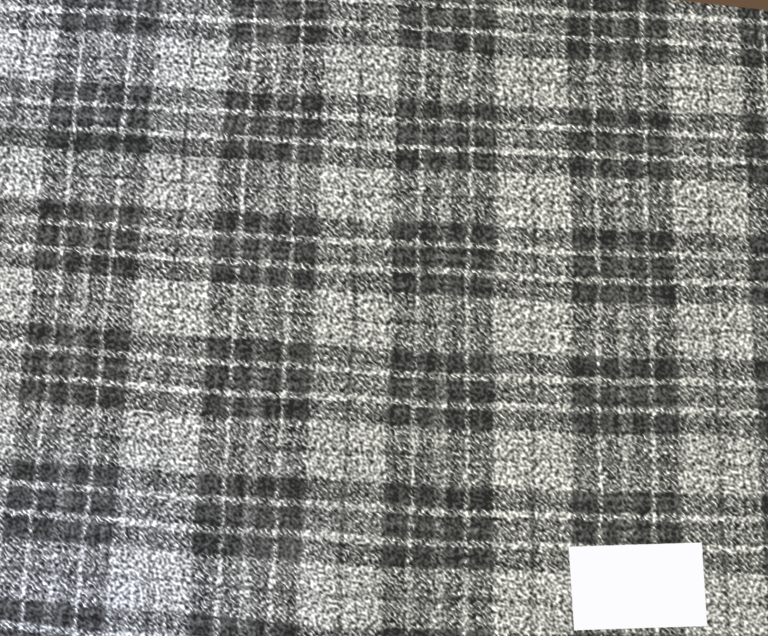
This texture is drawn by a WebGL 2 fragment shader. Its source:

```glsl
#version 300 es
precision highp float;
// Grey wool plaid seen at a slight slant, with a blank white card laid on it.
// Striped warp and weft profiles meet in a noisy twill that decides which yarn
// shows; gradient noise adds flecks, thread streaks and uneven light.
uniform vec2 u_resolution;
out vec4 outColor;

// Yarn tones
const float DARK = 0.26;
const float MID = 0.54;
const float LIGHT = 0.68;
const float BRIGHT = 0.82;
// Stripe profile, as distance from the light band's centre in repeats
const float BAND_HALF = 0.213;
const float EDGE = 0.014;
// Pale line position, its half width, and strength of the grey centre stripe
const vec3 WARP_LINES = vec3(0.358, 0.013, 0.85);
const vec3 WEFT_LINES = vec3(0.392, 0.026, 0.30);
// Weave, in cycles per canvas height
const float TWILL_FREQ = 158.0;
const float FLECK_FREQ = 215.0;
const float FLECK_DARK = 0.22;
const float FLECK_LIGHT = 0.60;
// Surface colours
const vec3 WOOL_TINT = vec3(1.005, 1.005, 0.962);
const vec3 COOL_TINT = vec3(0.98, 1.0, 1.05);
const vec3 CARD = vec3(0.99, 0.99, 1.0);
const vec3 TABLE = vec3(0.42, 0.33, 0.25);
// Card placement, in canvas heights
const vec2 CARD_CENTRE = vec2(1.003, 0.078);
const vec2 CARD_HALF = vec2(0.105, 0.066);

vec2 hashGradient(vec2 cell) {
  vec3 h = fract(cell.xyx * vec3(0.1031, 0.1030, 0.0973));
  h += dot(h, h.yzx + 33.33);
  float angle = 6.2832 * fract((h.x + h.y) * h.z);
  return vec2(cos(angle), sin(angle));
}

float gradientNoise(vec2 p) {
  vec2 i = floor(p), f = p - i;
  vec2 w = f * f * f * (f * (f * 6.0 - 15.0) + 10.0);
  vec2 e = vec2(1.0, 0.0);
  float a = dot(hashGradient(i), f);
  float b = dot(hashGradient(i + e.xy), f - e.xy);
  float c = dot(hashGradient(i + e.yx), f - e.yx);
  float d = dot(hashGradient(i + e.xx), f - e.xx);
  return mix(mix(a, b, w.x), mix(c, d, w.x), w.y);
}

float stripe(float d, float centre, float halfWidth) {
  return 1.0 - smoothstep(halfWidth - EDGE, halfWidth + EDGE, abs(d - centre));
}

// Tone of the yarn at repeat coordinate t; light bands sit on integers
float yarnTone(float t, vec3 lines) {
  float d = abs(fract(t + 0.5) - 0.5);
  float tone = mix(DARK, LIGHT, stripe(d, 0.0, BAND_HALF));
  tone = mix(tone, DARK, 0.75 * stripe(d, 0.0, 0.012));
  tone = mix(tone, MID, lines.z * stripe(d, 0.5, 0.034));
  return mix(tone, BRIGHT, 0.9 * stripe(d, lines.x, lines.y));
}

// Repeat coordinates: columns fan out downwards, rows widen and bow downwards
vec2 plaidCoords(vec2 p) {
  float column = (p.x - 0.838) / (0.305 - 0.040 * p.y);
  float side = p.x - 0.574;
  float drop = 0.887 - p.y - 0.053 * side + 0.05 * (1.0 - p.y) * side * side;
  return vec2(column, drop * (5.384 - 0.636 * drop));
}

float cardMask(vec2 p, float pixel) {
  vec2 q = p - CARD_CENTRE;
  q = abs(vec2(q.x + 0.065 * q.y, q.y - 0.032 * q.x)) - CARD_HALF;
  return 1.0 - smoothstep(-pixel, pixel, max(q.x, q.y));
}

void main() {
  vec2 p = gl_FragCoord.xy / u_resolution.y;
  float pixel = 1.0 / u_resolution.y;

  // Slack in the cloth, plus the ragged edge of each yarn
  vec2 slack = vec2(gradientNoise(p * 5.0), gradientNoise(p * 5.0 + 19.0));
  vec2 ragged = vec2(gradientNoise(p * 70.0), gradientNoise(p * 70.0 + 31.0));
  vec2 t = plaidCoords(p + 0.006 * slack + 0.004 * ragged);

  // Twill: x runs across the diagonal ribs, y along them
  vec2 rib = vec2(p.x + p.y, p.y - p.x) * 0.7071;
  float fleck = gradientNoise(rib * FLECK_FREQ * vec2(1.0, 0.75))
              + 0.6 * gradientNoise(p * FLECK_FREQ * 0.57 + 7.0);
  float shift = gradientNoise(p * 110.0 + 41.0);
  float twill = sin(6.2832 * TWILL_FREQ * rib.x + 4.0 * shift);
  float lift = clamp(0.5 + 0.27 * twill + 0.6 * shift, 0.0, 1.0);
  float tone = mix(yarnTone(t.x, WARP_LINES), yarnTone(t.y, WEFT_LINES), lift);

  // Flecks grow stronger on pale yarn; single threads vary in depth
  tone += fleck * mix(FLECK_DARK, FLECK_LIGHT, smoothstep(DARK, LIGHT, tone));
  tone += 0.13 * gradientNoise(t * vec2(34.0, 2.0));
  tone += 0.13 * gradientNoise(t * vec2(2.0, 25.0) + 60.0);

  // Light: pale corners on the left, broad patches, one soft fold
  float glow = exp(-9.0 * dot(p - vec2(0.1, 0.0), p - vec2(0.1, 0.0)))
             + 0.7 * exp(-7.0 * dot(p - vec2(0.1, 1.0), p - vec2(0.1, 1.0)));
  float foldDistance = (p.y - 0.795 + 0.115 * p.x) / 0.018;
  float fold = exp(-foldDistance * foldDistance) * (1.0 - smoothstep(0.2, 0.6, p.x));
  tone *= 1.0 + 0.12 * glow - 0.2 * fold + 0.10 * gradientNoise(p * 3.0 + 5.0);
  tone = max(tone + 0.04 * glow, 0.17);
  vec3 color = tone * mix(WOOL_TINT, COOL_TINT, clamp(glow, 0.0, 1.0));

  // Sliver of table at the upper right, then the card
  float tableLine = 1.0 - 0.11 * (p.x - 1.06);
  color = mix(color, TABLE, smoothstep(-pixel, pixel, p.y - tableLine));
  color = mix(color, CARD, cardMask(p, pixel));
  outColor = vec4(clamp(color, 0.0, 1.0), 1.0);
}
```
